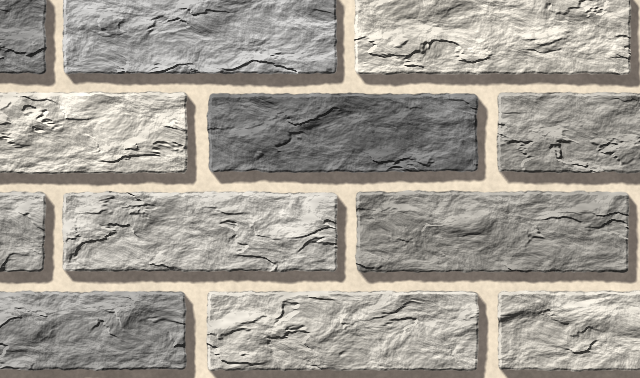
Write a Shadertoy shader that draws this texture.

```glsl
// Wall of rough grey stone bricks in a running bond, bedded in sandy cream mortar.
// Each brick is a ragged rounded box with a gradient-noise height field of grain
// and broken ledges; sunlight from the upper left shades it and casts shadows.

const vec2 PITCH = vec2(0.774, 0.262);      // spacing of bricks, in canvas heights
const vec2 HALF_SIZE = vec2(0.361, 0.105);
const vec2 FIRST_CENTER = vec2(0.133, 0.125);
const float ODD_ROW_SHIFT = -0.378;
const vec2 TO_SUN = vec2(-0.6, 0.8);
const vec2 SHADOW_REACH = vec2(0.023, -0.029);
const vec3 MORTAR = vec3(0.94, 0.88, 0.785);
const vec3 SHADOW = vec3(0.45, 0.415, 0.385);

// Brightness of each brick: one column per course, from the bottom up
const mat4 TONES = mat4(0.54, 0.70, 0.70, 0.60,
                        0.61, 0.68, 0.55, 0.60,
                        0.76, 0.43, 0.58, 0.65,
                        0.50, 0.64, 0.76, 0.60);

struct Brick { float dist; vec2 local; vec2 id; };

float hash(vec2 p) {
    vec3 q = fract(p.xyx * vec3(0.1031, 0.1030, 0.0973));
    q += dot(q, q.yzx + 33.33);
    return fract((q.x + q.y) * q.z);
}

float cornerSlope(vec2 cell, vec2 corner, vec2 f) {
    float angle = 6.2832 * hash(cell + corner);
    return dot(vec2(cos(angle), sin(angle)), f - corner);
}

float gradientNoise(vec2 p) {
    vec2 c = floor(p), f = p - c;
    vec2 u = f * f * f * (f * (f * 6.0 - 15.0) + 10.0);
    float low = mix(cornerSlope(c, vec2(0, 0), f), cornerSlope(c, vec2(1, 0), f), u.x);
    float high = mix(cornerSlope(c, vec2(0, 1), f), cornerSlope(c, vec2(1, 1), f), u.x);
    return mix(low, high, u.y);
}

float fbm(vec2 p, int octaves) {
    float sum = 0.0, amp = 0.6;
    for (int i = 0; i < octaves; i++) {
        sum += amp * gradientNoise(p);
        p = mat2(1.6, 1.2, -1.2, 1.6) * p + 7.3;
        amp *= 0.5;
    }
    return sum;
}

float roundedBox(vec2 p, vec2 halfSize, float radius) {
    vec2 q = abs(p) - halfSize + radius;
    return length(max(q, 0.0)) + min(max(q.x, q.y), 0.0) - radius;
}

// Nearest brick, with slightly varied size and a chipped outline
Brick brickAt(vec2 p) {
    Brick b;
    vec2 g = p - FIRST_CENTER;
    b.id.y = floor(g.y / PITCH.y + 0.5);
    g.x -= ODD_ROW_SHIFT * mod(b.id.y, 2.0);
    b.id.x = floor(g.x / PITCH.x + 0.5);
    b.local = g - b.id * PITCH;
    vec2 vary = vec2(hash(b.id + 31.0), hash(b.id + 57.0)) - 0.5;
    b.dist = roundedBox(b.local, HALF_SIZE + vary * vec2(0.012, 0.004), 0.012);
    b.dist += 0.005 * gradientNoise(p * 21.0) + 0.003 * gradientNoise(p * 70.0);
    return b;
}

// Each brick reads its own part of the noise, stretched along its length
vec2 stoneCoord(Brick b) {
    return b.local * vec2(1.0, 1.6) + 20.0 + 7.0 * b.id.x + 3.7 * b.id.yx;
}

float stoneHeight(vec2 p) {
    Brick b = brickAt(p);
    vec2 q = stoneCoord(b);
    q += 0.04 * vec2(gradientNoise(q * 8.0), gradientNoise(q * 8.0 + 50.0));
    float grain = 0.010 * fbm(q * 15.0, 5);
    // Broken ledges, mostly in the lower half where the face falls away
    float fall = 2.2 * b.local.y + 0.65 * fbm(q * vec2(5.0, 6.0), 5);
    float broken = smoothstep(-0.15, 0.3, gradientNoise(q * 5.0 + 9.0));
    float ledge = smoothstep(-0.03, 0.02, fall + 0.10)
                + 0.6 * smoothstep(-0.02, 0.02, fall - 0.09);
    float bevel = smoothstep(-0.008, 0.0, b.dist);
    return grain + 0.010 * broken * ledge - 0.004 * bevel;
}

vec3 stoneColor(vec2 p, Brick b) {
    vec2 q = stoneCoord(b);
    float tone = TONES[int(mod(b.id.y, 4.0))][int(mod(b.id.x, 4.0))];
    tone += 0.16 * fbm(q * 5.0, 4) + 0.07 * gradientNoise(q * vec2(30.0, 55.0));
    tone -= 0.10 * smoothstep(0.3, 0.55, gradientNoise(q * 55.0));   // pores
    float warmth = mix(-0.01, 0.05, hash(b.id + 12.0));
    float step = 0.004;
    float rise = (stoneHeight(p) - stoneHeight(p + TO_SUN * step)) / step;
    float light = clamp(1.0 + 0.95 * rise, 0.28, 1.28);
    return tone * light * vec3(1.0 + 0.5 * warmth, 0.995, 0.985 - warmth);
}

// Sweeps the bricks along the sun direction; 1 means fully shaded
float castShadow(vec2 p, float blur) {
    float nearest = 1.0;
    float reach = 1.0 + 0.35 * gradientNoise(p * 6.0);
    for (int i = 1; i <= 6; i++) {
        vec2 offset = SHADOW_REACH * reach * float(i) / 6.0;
        nearest = min(nearest, brickAt(p - offset).dist);
    }
    return 1.0 - smoothstep(-blur, blur, nearest);
}

vec3 mortarColor(vec2 p, float pixel) {
    float sand = 0.10 * fbm(p * 75.0, 3) + 0.10 * fbm(p * 12.0, 3);
    vec3 lit = MORTAR * (1.0 + sand);
    return mix(lit, SHADOW * (1.0 + 1.5 * sand), castShadow(p, 0.002 + pixel));
}

void mainImage(out vec4 fragColor, in vec2 fragCoord) {
    float pixel = 1.0 / iResolution.y;
    vec2 p = fragCoord * pixel;
    Brick b = brickAt(p);
    float cover = 1.0 - smoothstep(-pixel, pixel, b.dist);
    vec3 color = mix(mortarColor(p, pixel), stoneColor(p, b), cover);
    fragColor = vec4(clamp(color, 0.0, 1.0), 1.0);
}
```
